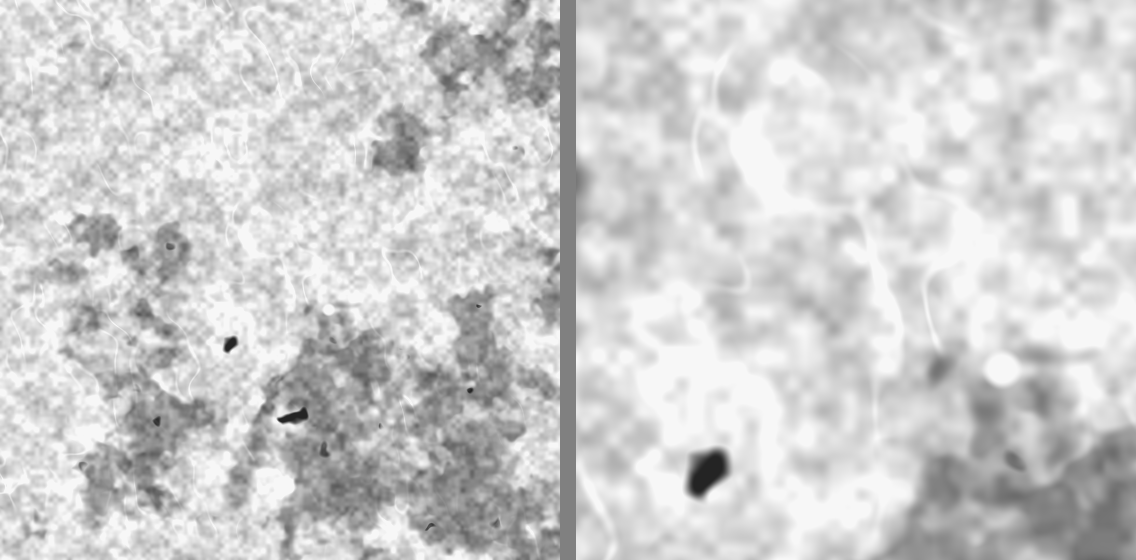
Left: the whole. Right: its middle third, enlarged.
Reproduce this texture procedurally as a WebGL 2 fragment shader.

```glsl
#version 300 es
precision highp float;

#define BASE_TONE 0.852
#define PATCH_DEPTH 0.29
#define PATCH_START 0.495
#define PATCH_FULL 0.655
#define SLOPE_STRENGTH 0.25
#define GRAIN_AMOUNT 0.40
#define MOTTLE_AMOUNT 0.16
#define VEIN_AMOUNT 0.10
#define SPOT_CELLS 11.0
#define SPOT_CHANCE 0.22
#define SPOT_DEPTH 0.34

uniform vec2 u_resolution;
out vec4 fragColor;

float hash(vec2 p) {
    return fract(sin(dot(p, vec2(127.1, 311.7))) * 43758.5453);
}

float valueNoise(vec2 p) {
    vec2 cell = floor(p);
    vec2 f = fract(p);
    f = f * f * (3.0 - 2.0 * f);
    float low = mix(hash(cell), hash(cell + vec2(1.0, 0.0)), f.x);
    float high = mix(hash(cell + vec2(0.0, 1.0)), hash(cell + vec2(1.0)), f.x);
    return mix(low, high, f.y);
}

// Ragged clumps: broad shapes broken up by smaller ones
float clumpField(vec2 p) {
    float sum = 0.0;
    float weight = 0.39;
    float frequency = 7.0;
    for (int i = 0; i < 4; i++) {
        sum += weight * valueNoise(p * frequency + float(i) * 17.3);
        frequency *= 2.13;
        weight *= 0.72;
    }
    return sum / 1.02;
}

// Thin pale filaments along the mid level of a warped noise
float veins(vec2 p) {
    vec2 warp = vec2(valueNoise(p * 23.0), valueNoise(p * 23.0 + 41.0)) - 0.5;
    vec2 q = p + 0.035 * warp;
    q.x += 0.3 * q.y;
    float level = valueNoise(q * vec2(37.0, 19.0) + 63.0);
    float line = 1.0 - smoothstep(0.0, 0.13, abs(level - 0.5));
    return line * smoothstep(0.3, 0.7, valueNoise(p * 15.0 + 29.0));
}

// Small dark flecks, one at most in each cell
float spots(vec2 p) {
    vec2 cell = floor(p * SPOT_CELLS);
    float cover = 0.0;
    for (int y = -1; y <= 1; y++) {
        for (int x = -1; x <= 1; x++) {
            vec2 id = cell + vec2(x, y);
            vec2 center = (id + vec2(hash(id + 3.1), hash(id + 8.7))) / SPOT_CELLS;
            vec2 d = (p - center) * vec2(1.0, 0.7 + 0.9 * hash(id + 5.9));
            float radius = mix(0.005, 0.013, hash(id + 12.4));
            float present = step(hash(id + 21.8), SPOT_CHANCE);
            cover = max(cover, present * (1.0 - smoothstep(0.4 * radius, radius, length(d))));
        }
    }
    return cover;
}

float segmentDistance(vec2 p, vec2 a, vec2 b) {
    vec2 ab = b - a;
    float t = clamp(dot(p - a, ab) / dot(ab, ab), 0.0, 1.0);
    return length(p - a - ab * t);
}

void main() {
    vec2 uv = gl_FragCoord.xy / min(u_resolution.x, u_resolution.y);
    vec2 jitter = vec2(valueNoise(uv * 70.0), valueNoise(uv * 70.0 + 31.0)) - 0.5;
    vec2 rough = uv + 0.012 * jitter;

    // Grey patches thicken toward the lower right
    float slope = 0.55 * uv.x - 0.65 * uv.y;
    float field = clumpField(rough) + SLOPE_STRENGTH * slope;
    float patches = smoothstep(PATCH_START, PATCH_FULL, field);

    // Fine grain and soft mottling
    float grain = 0.6 * valueNoise(uv * 64.0 + 7.0) + 0.4 * valueNoise(uv * 121.0 + 19.0) - 0.5;
    float mottle = valueNoise(rough * 18.0 + 53.0) - 0.5;
    float tone = BASE_TONE - PATCH_DEPTH * patches;
    tone += GRAIN_AMOUNT * grain + MOTTLE_AMOUNT * mottle;
    tone += VEIN_AMOUNT * veins(uv) * (1.0 - 0.7 * patches);
    tone -= SPOT_DEPTH * spots(rough) * smoothstep(0.1, 0.7, patches);

    // Slanted gash with a short dark bar and a dark pit beside it
    float gash = segmentDistance(rough, vec2(0.425, 0.12), vec2(0.495, 0.325));
    float gashWidth = mix(0.034, 0.014, smoothstep(0.12, 0.3, uv.y));
    tone -= 0.27 * (1.0 - smoothstep(0.3 * gashWidth, gashWidth, gash));
    float bar = segmentDistance(rough, vec2(0.504, 0.25), vec2(0.54, 0.259));
    float pit = segmentDistance(rough, vec2(0.407, 0.379), vec2(0.412, 0.39));
    tone = mix(tone, 0.14, 1.0 - smoothstep(0.004, 0.012, min(bar, pit)));

    // Single pale pebble
    float pebble = length(uv - vec2(0.587, 0.447));
    tone = mix(tone, 0.98, 1.0 - smoothstep(0.007, 0.013, pebble));

    fragColor = vec4(vec3(clamp(tone, 0.08, 0.97)), 1.0);
}
```
